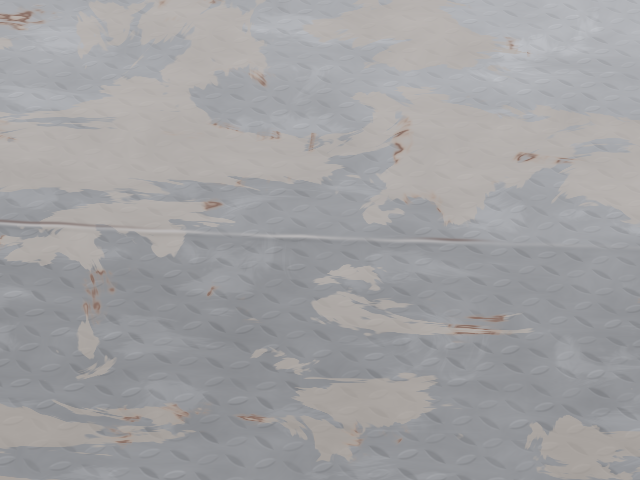
Write a Shadertoy shader that draws this texture.

```glsl
// Worn steel tread plate seen at a shallow angle, with pale flaked patches.
// Warped layered sines lay out the patches, cellular noise frays their edges,
// and a projected lattice of lens shapes makes the raised tread.

float sq(float x) { return x * x; }

vec2 hash2(vec2 p) {
    return fract(sin(vec2(dot(p, vec2(127.1, 311.7)), dot(p, vec2(269.5, 183.3)))) * 43758.5);
}

// Layered sines, roughly -1 to 1
float layers(vec2 p) {
    float sum = 0.0, amp = 0.5;
    for (int i = 0; i < 6; i++) {
        p = mat2(0.8, -0.6, 0.6, 0.8) * p * 1.9 + 1.7;
        p += 0.7 * sin(p.yx * 0.9 + float(i));
        sum += amp * sin(p.x) * sin(p.y);
        amp *= 0.6;
    }
    return sum;
}

// Distance to the nearest scattered cell centre
float cells(vec2 p) {
    vec2 id = floor(p), f = p - id;
    float nearest = 2.0;
    for (int y = -1; y <= 1; y++)
        for (int x = -1; x <= 1; x++) {
            vec2 o = vec2(x, y);
            nearest = min(nearest, length(o + hash2(id + o) - f));
        }
    return nearest;
}

// Positive where the pale layer covers the steel
float patchField(vec2 p) {
    float field = layers(p * vec2(3.6, 8.5) + vec2(2.3, 0.6));
    field += 0.38 * exp(-sq((p.y - 0.68) / 0.19));
    field -= 0.3 * exp(-sq((p.y - 0.43) / 0.08));
    field -= 0.35 * smoothstep(0.7, 1.2, p.x) * smoothstep(0.75, 0.95, p.y);
    field += 0.16 * (0.45 - cells(p * vec2(22.0, 48.0)));
    return field - 0.26;
}

// Signed light and shade of the raised lenses
float tread(vec2 p) {
    float w = 1.0 - 0.3 * p.y;
    vec2 grid = vec2((p.x - 0.7) / w * 16.5, p.y / w * 23.0);
    grid.y += 0.12 * grid.x;
    vec2 id = floor(grid);
    vec2 rnd = hash2(id);
    float kind = mod(id.x + id.y, 2.0);
    vec2 q = (grid - id - 0.5 - 0.14 * (rnd - 0.5)) * vec2(0.0606, 0.0435);
    float a = mix(-0.5, 0.36, kind) + 0.2 * (rnd.x - 0.5);
    q = mat2(cos(a), -sin(a), sin(a), cos(a)) * q;

    // A lens is a strip that narrows to a point at both ends
    float halfWidth = 0.0065 * (1.0 - sq(q.x / 0.025));
    float body = smoothstep(0.002, -0.003, abs(q.y) - halfWidth);
    float rim = smoothstep(0.004, 0.0, abs(abs(q.y) - halfWidth - 0.001))
              * smoothstep(0.027, 0.016, abs(q.x));
    float side = smoothstep(-0.003, 0.003, q.y) * 2.0 - 1.0;
    float shade = mix(-0.9, 0.25, kind) * body + rim * side * mix(-0.3, 0.7, kind);
    return shade * (0.5 + 0.6 * rnd.y);
}

void mainImage(out vec4 fragColor, in vec2 fragCoord) {
    vec2 p = fragCoord / iResolution.y;
    float seam = p.y - (0.535 - 0.038 * p.x + 0.01 * p.x * (p.x - 1.33));
    seam += 0.0012 * sin(p.x * 37.0) * sin(p.x * 13.0);

    // Steel: light at the top right, darker below the seam
    float wear = layers(p * vec2(9.0, 24.0));
    float cloud = layers(p * vec2(2.0, 3.5) + 9.0);
    float tone = 0.565 + 0.07 * smoothstep(0.3, 1.0, p.y)
               + 0.045 * smoothstep(0.3, 1.33, p.x) * smoothstep(0.1, 0.9, p.y)
               + 0.015 * smoothstep(0.25, 0.0, p.y)
               + 0.02 * smoothstep(-0.004, 0.004, seam)
               + 0.022 * wear + 0.025 * cloud;
    vec3 color = vec3(tone - 0.004, tone + 0.003, tone + 0.018);

    // Soft pale scuffs
    float scuff = smoothstep(0.2, 0.55, layers(p * vec2(5.0, 15.0) + 4.0));
    color += 0.035 * scuff;

    // Flaked patches
    float field = patchField(p);
    float cover = smoothstep(-0.035, 0.045, field);
    vec3 pale = mix(vec3(0.665, 0.643, 0.625), vec3(0.71, 0.692, 0.68),
                    smoothstep(0.1, 0.8, p.y + 0.1 * p.x));
    pale += 0.016 * wear + 0.012 * cloud;
    color = mix(color, pale, cover * 0.93);

    // Relief is fainter beneath the patches and far away
    color += 0.052 * tread(p) * mix(1.0, 0.4, cover) * mix(1.1, 0.6, p.y);

    // Rust gathers at a few patch edges, with a warm halo
    float spot = layers(p * vec2(4.5, 7.0) + vec2(6.1, 3.2));
    float halo = smoothstep(0.28, 0.5, spot) * exp(-sq(field / 0.11));
    float rust = smoothstep(0.38, 0.55, spot) * exp(-sq((field + 0.01) / 0.05));
    color = mix(color, vec3(0.70, 0.61, 0.55), 0.55 * halo);
    color = mix(color, vec3(0.51, 0.40, 0.36), 0.8 * rust);

    // Seam: pale lip, thin shadow and two rusted stretches
    float fade = mix(1.0, 0.3, smoothstep(0.75, 1.15, p.x)) * (0.8 + 0.3 * sin(p.x * 23.0));
    float lip = exp(-sq(seam / 0.0038)) * fade;
    float shadow = exp(-sq((seam + 0.008) / 0.004)) * fade;
    float rusted = smoothstep(0.4, 0.05, p.x) + exp(-sq((p.x - 0.94) / 0.06));
    color -= 0.025 * shadow;
    color = mix(color, vec3(0.74, 0.73, 0.73), 0.8 * lip);
    color = mix(color, vec3(0.49, 0.43, 0.42), 0.75 * rusted * exp(-sq((seam - 0.005) / 0.003)));

    fragColor = vec4(clamp(color, 0.0, 1.0), 1.0);
}
```
